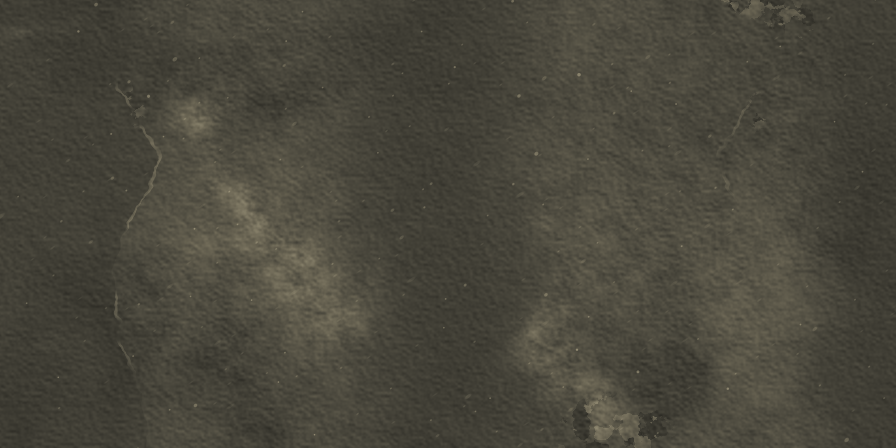
Reproduce this texture procedurally as a Shadertoy shader.

```glsl
// Aged dark olive plaster: two worn, cloudy panels with pale rubbed streaks,
// peeling edges, flaked chips and dust specks. Value-noise clouds set the tone,
// an embossed fine noise gives the grain, and jittered cells place the specks.

#define DARK_TINT vec3(1.0, 0.968, 0.825)
#define PALE_TINT vec3(1.0, 0.950, 0.785)
#define BASE_TONE 0.248
#define PANEL_GAIN 0.056
#define CLOUD_GAIN 0.18
#define STREAK_GAIN 0.135
#define GRAIN_GAIN 0.078
#define GRAIN_SCALE vec2(105.0, 140.0)
#define EDGE_WIDTH 0.0014
#define SPECK_CELLS 20.0
#define SPECK_SHARE 0.36
#define MIRROR_X 1.96

float hash(vec2 p) {
    vec3 q = fract(vec3(p.xyx) * 0.1031);
    q += dot(q, q.yzx + 33.33);
    return fract((q.x + q.y) * q.z);
}

float noise(vec2 p) {
    vec2 i = floor(p), f = fract(p);
    f = f * f * (3.0 - 2.0 * f);
    return mix(mix(hash(i), hash(i + vec2(1, 0)), f.x),
               mix(hash(i + vec2(0, 1)), hash(i + vec2(1, 1)), f.x), f.y);
}

float fbm(vec2 p) {
    float sum = 0.0, amp = 0.5;
    for (int i = 0; i < 5; i++) {
        sum += amp * noise(p);
        p = mat2(1.6, 1.2, -1.2, 1.6) * p + 7.3;
        amp *= 0.5;
    }
    return sum;
}

float glow(vec2 p, vec2 center, vec2 radius) {
    vec2 d = (p - center) / radius;
    return exp(-dot(d, d));
}

// Soft stroke from a to b whose width changes along its length
float stroke(vec2 p, vec2 a, vec2 b, float widthA, float widthB) {
    vec2 ab = b - a;
    float h = clamp(dot(p - a, ab) / dot(ab, ab), 0.0, 1.0);
    float d = length(p - a - ab * h) / mix(widthA, widthB, h);
    return exp(-d * d);
}

// Signed distance right of the ragged panel border
float borderSide(vec2 p) {
    float bulge = 0.10 * exp(-pow((p.y - 0.63) / 0.11, 2.0));
    float foot = 0.06 * smoothstep(0.32, 0.05, p.y);
    float ragged = 0.06 * (fbm(p * 13.0 + 3.0) - 0.5);
    return p.x - 0.262 - bulge - foot - ragged;
}

// Small round or slanted dust marks, one at most per cell
float specks(vec2 p, float px) {
    vec2 cell = floor(p * SPECK_CELLS);
    float sum = 0.0;
    for (int j = -1; j <= 1; j++)
    for (int i = -1; i <= 1; i++) {
        vec2 id = cell + vec2(i, j);
        vec2 jitter = vec2(hash(id + 11.0), hash(id + 47.0));
        vec2 d = p - (id + jitter) / SPECK_CELLS;
        float kind = hash(id + 83.0);
        d = vec2(d.x + d.y * (kind - 0.5), d.y - 0.5 * d.x);
        d.x *= mix(0.5, 1.0, kind);
        float radius = 0.0012 + 0.0030 * pow(hash(id + 5.0), 5.0);
        float present = step(hash(id + 29.0), SPECK_SHARE);
        sum += present * mix(0.2, 1.0, kind * kind)
             * (1.0 - smoothstep(radius - 0.5 * px, radius + px, length(d)));
    }
    return sum;
}

void mainImage(out vec4 fragColor, in vec2 fragCoord) {
    float px = 1.0 / iResolution.y;
    vec2 p = fragCoord * px;
    vec2 warp = vec2(fbm(p * 6.0), fbm(p * 6.0 + 31.0)) - 0.48;
    vec2 w = p + 0.09 * warp;
    float cloud = fbm(p * 3.5 + 1.5 * warp) - 0.48;
    float mottle = fbm(p * 26.0) - 0.48;
    float dusting = noise(p * 120.0) - 0.5;

    // Worn panels on both sides of a dark middle
    float side = borderSide(p);
    float peel = smoothstep(-px, px, side);
    float low = 1.0 - smoothstep(0.6, 0.9, p.y);
    float left = mix(smoothstep(-0.1, 0.22, side), peel, 0.5 * low)
               * (1.0 - smoothstep(0.62, 0.95, w.x));
    float right = smoothstep(1.05, 1.30, w.x) * (1.0 - smoothstep(1.74, 1.92, w.x));
    float height = 0.72 + 0.5 * exp(-pow((p.y - 0.42) / 0.26, 2.0));
    float panel = (left + right) * height;
    float tone = BASE_TONE + PANEL_GAIN * panel
               + cloud * CLOUD_GAIN * (0.35 + 0.6 * panel)
               + 0.07 * mottle * (0.3 + panel);

    // Pale rubbed streaks and dark stains
    float streak = 1.0 * glow(w, vec2(0.44, 0.76), vec2(0.07, 0.05))
        + 0.50 * stroke(w, vec2(0.45, 0.72), vec2(0.53, 0.56), 0.022, 0.04)
        + 0.75 * stroke(w, vec2(0.56, 0.52), vec2(0.76, 0.31), 0.045, 0.085)
        + 0.80 * stroke(w, vec2(1.21, 0.25), vec2(1.38, 0.04), 0.055, 0.06)
        + 0.25 * stroke(w, vec2(0.0, 0.91), vec2(0.16, 0.96), 0.012, 0.02);
    tone += STREAK_GAIN * streak * (0.85 + 1.6 * mottle + 0.5 * dusting);
    tone -= 0.055 * glow(w, vec2(0.51, 0.19), vec2(0.11, 0.09));
    tone -= 0.050 * glow(w, vec2(0.57, 0.05), vec2(0.10, 0.07));
    tone -= 0.045 * glow(w, vec2(1.54, 0.18), vec2(0.07, 0.09));

    // Flaked chips: ragged pale shreds beside dark gaps
    float zone = 1.05 * glow(p, vec2(1.37, 0.035), vec2(0.13, 0.085))
        + 0.75 * stroke(p, vec2(1.63, 1.0), vec2(1.80, 0.95), 0.025, 0.05)
        + 0.68 * glow(p, vec2(0.30, 0.76), vec2(0.035, 0.06))
        + 0.68 * glow(p, vec2(1.69, 0.75), vec2(0.03, 0.06));
    float shred = fbm(p * 32.0 + 9.0), gap = fbm(p * 30.0 + 57.0);
    float inside = smoothstep(0.25, 0.55, zone);
    float pale = smoothstep(0.51, 0.55, shred + 0.22 * (zone - 0.8)) * inside;
    float hole = smoothstep(0.52, 0.56, gap + 0.10 * (zone - 0.8)) * inside;
    tone = mix(tone, 0.20, 0.7 * hole * (1.0 - pale));
    tone += 0.11 * pale * (0.9 + 1.5 * mottle);

    // Thin broken peeling lines, fainter on the mirrored side
    float broken = smoothstep(0.30, 0.60, noise(p * 19.0 + 4.0));
    float span = smoothstep(0.14, 0.24, p.y) * (1.0 - smoothstep(0.78, 0.83, p.y));
    float mirrored = borderSide(vec2(MIRROR_X - p.x, p.y));
    float upper = smoothstep(0.54, 0.60, p.y);
    float lineL = 1.0 - smoothstep(EDGE_WIDTH, EDGE_WIDTH + 1.3 * px, abs(side));
    float lineR = 1.0 - smoothstep(EDGE_WIDTH, EDGE_WIDTH + 1.3 * px, abs(mirrored));
    tone += 0.13 * broken * span * (lineL + 0.6 * upper * lineR);

    // Embossed grain, rougher on pale areas, then dust
    vec2 g = p * GRAIN_SCALE;
    float grain = noise(g) - noise(g + vec2(0.35, 0.6));
    grain += 0.45 * (noise(p * 210.0) - 0.5);
    tone += GRAIN_GAIN * grain * (0.7 + 0.25 * panel + 0.3 * streak);
    tone += 0.24 * specks(p, px);

    vec3 tint = mix(DARK_TINT, PALE_TINT, smoothstep(0.24, 0.44, tone));
    fragColor = vec4(clamp(tone, 0.0, 1.0) * tint, 1.0);
}
```
